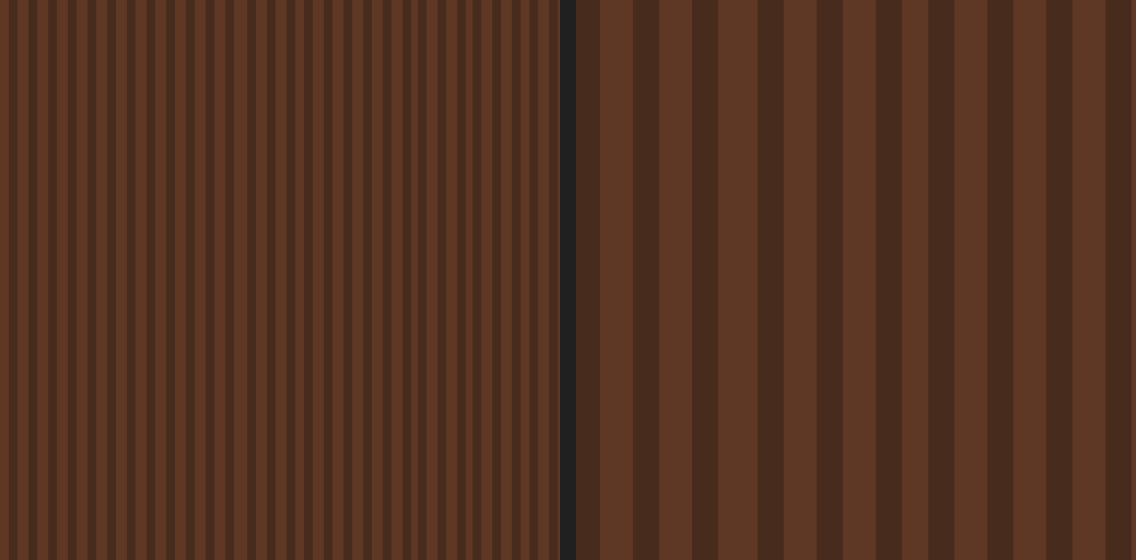
Left: the whole. Right: its middle third, enlarged.
Give the GLSL for this pattern, as a WebGL 2 fragment shader.

```glsl
#version 300 es
precision highp float;

uniform vec2 u_resolution;
out vec4 fragColor;

const vec3 LIGHT_BROWN = vec3(0.37, 0.22, 0.14);
const vec3 DARK_BROWN = vec3(0.28, 0.17, 0.11);

const int STRIPE_COUNT = 29;
const float UNIT = 1.0 / 256.0;      // weaving grid across the canvas
const float STRIPE_WIDTH = 4.0;      // in grid units
const float STRIPE_PITCH = 9.0;
const float FIRST_STRIPE = 4.0;

// Accumulated shift from the few wider or narrower gaps, in grid units
float gapShift(float index) {
    return step(12.0, index) - step(15.0, index)
         - 2.0 * step(21.0, index) - 2.0 * step(24.0, index)
         - step(27.0, index);
}

// Center of a stripe as a fraction of the canvas width
float stripeCenter(float index, float first, float pitch, float width) {
    return (first + index * pitch + gapShift(index) + 0.5 * width) * UNIT;
}

// Shortest distance between two positions on a unit loop
float wrappedDistance(float a, float b) {
    return abs(fract(a - b + 0.5) - 0.5);
}

// Smoothed coverage of a band around a center
float bandCoverage(float x, float center, float width, float pixel) {
    float edge = wrappedDistance(x, center) - 0.5 * width;
    return clamp(0.5 - edge / pixel, 0.0, 1.0);
}

// Combined coverage of all vertical stripes
float stripes(float x, float pixel) {
    float coverage = 0.0;
    for (int i = 0; i < STRIPE_COUNT; i++) {
        float center = stripeCenter(float(i), FIRST_STRIPE, STRIPE_PITCH, STRIPE_WIDTH);
        coverage = max(coverage, bandCoverage(x, center, STRIPE_WIDTH * UNIT, pixel));
    }
    return coverage;
}

void main() {
    vec2 uv = gl_FragCoord.xy / u_resolution;
    float pixel = 1.0 / u_resolution.x;
    vec3 color = mix(LIGHT_BROWN, DARK_BROWN, stripes(uv.x, pixel));
    fragColor = vec4(color, 1.0);
}
```
